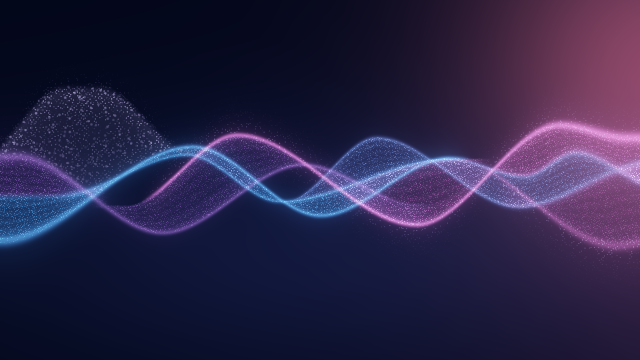
Reproduce this background procedurally as a Shadertoy shader.

```glsl
const vec3 AZURE = vec3(0.22, 0.55, 1.0);
const vec3 PERIWINKLE = vec3(0.36, 0.50, 0.98);
const vec3 VIOLET = vec3(0.58, 0.34, 0.86);
const vec3 ORCHID = vec3(0.98, 0.40, 0.90);
const vec3 DUST = vec3(0.66, 0.60, 0.88);

float hash(vec2 p) {
    vec3 q = fract(vec3(p.xyx) * 0.1031);
    q += dot(q, q.yzx + 33.33);
    return fract((q.x + q.y) * q.z);
}

// Smooth curve swinging through four crests
float wave(float x, vec4 crestX, vec4 crestY) {
    float y = mix(crestY.x, crestY.y, smoothstep(crestX.x, crestX.y, x));
    y = mix(y, crestY.z, smoothstep(crestX.y, crestX.z, x));
    return mix(y, crestY.w, smoothstep(crestX.z, crestX.w, x));
}

float span(float x, float start, float end) {
    return smoothstep(start - 0.025, start + 0.025, x)
        * (1.0 - smoothstep(end - 0.025, end + 0.025, x));
}

// One jittered round speck per cell of a turned grid
float specks(vec2 p, float cells, float rarity, float turn) {
    vec2 q = mat2(cos(turn), sin(turn), -sin(turn), cos(turn)) * p * cells + 60.0;
    vec2 id = floor(q);
    vec2 jitter = vec2(hash(id + 7.0), hash(id + 41.0)) - 0.5;
    float dist = length(fract(q) - 0.5 - 0.55 * jitter);
    float power = smoothstep(rarity, 1.0, hash(id + 93.0));
    return power * (1.0 - smoothstep(0.06, 0.42, dist));
}

float between(float y, float a, float b, float soft) {
    float low = min(a, b);
    float high = max(a, b);
    return smoothstep(low - soft, low + soft, y)
        * (1.0 - smoothstep(high - soft, high + soft, y));
}

// Translucent sheet, denser at its rims and where it narrows
float sheet(float y, float a, float b, float soft) {
    float width = abs(b - a);
    float t = clamp((y - min(a, b)) / max(width, 0.001), 0.0, 1.0);
    float rim = pow(abs(2.0 * t - 1.0), 3.0);
    float threads = 0.88 + 0.12 * sin(t * 34.0);
    return between(y, a, b, soft) * (0.5 + 0.5 * rim) * threads
        * (1.0 + 0.025 / (width + 0.02));
}

float strand(float y, float center, float width) {
    float d = abs(y - center);
    return exp(-d * d / (width * width)) + 0.22 * exp(-d / (width * 4.0));
}

float halo(float y, float center, float reach) {
    return exp(-abs(y - center) / reach);
}

vec3 backdrop(vec2 uv) {
    vec2 pool = (uv - vec2(0.5, 0.32)) / vec2(0.55, 0.38);
    vec2 ember = (uv - vec2(1.02, 0.80)) / vec2(0.27, 0.46);
    vec3 navy = mix(vec3(0.012, 0.026, 0.10), vec3(0.062, 0.092, 0.235), exp(-dot(pool, pool)));
    vec3 warm = vec3(0.45, 0.205, 0.225) * exp(-dot(ember, ember));
    return navy + warm + vec3(0.09, 0.045, 0.075) * uv.x * uv.x * uv.x;
}

void mainImage(out vec4 fragColor, in vec2 fragCoord) {
    vec2 uv = fragCoord / iResolution.xy;
    vec2 p = fragCoord / iResolution.y;
    float x = uv.x;
    float y = uv.y;
    float blur = smoothstep(0.22, 0.5, abs(x - 0.5));
    float soft = mix(0.004, 0.012, blur);

    // Guide curves
    float azureLow = wave(x, vec4(0.0, 0.302, 0.501, 0.703), vec4(0.329, 0.593, 0.400, 0.560));
    float azureHigh = wave(x, vec4(0.09, 0.293, 0.436, 0.703), vec4(0.455, 0.569, 0.440, 0.558));
    float blueHump = wave(x, vec4(0.443, 0.589, 0.81, 1.03), vec4(0.437, 0.618, 0.424, 0.556));
    float blueTail = wave(x, vec4(0.703, 0.82, 0.90, 1.03), vec4(0.56, 0.51, 0.576, 0.48));
    float pinkMain = wave(x, vec4(0.195, 0.371, 0.651, 0.875), vec4(0.426, 0.625, 0.375, 0.653));
    pinkMain -= 0.035 * smoothstep(0.875, 0.98, x);
    float violetLow = wave(x, vec4(0.026, 0.254, 0.475, 0.651), vec4(0.567, 0.352, 0.542, 0.433));
    float pinkFall = wave(x, vec4(0.703, 0.964, 1.05, 1.1), vec4(0.56, 0.315, 0.335, 0.34));
    float dome = wave(x, vec4(-0.05, 0.10, 0.155, 0.30), vec4(0.525, 0.752, 0.752, 0.572));

    // Sheets
    float left = span(x, -0.1, 0.715);
    float right = span(x, 0.70, 1.1);
    vec3 light = AZURE * 0.85 * sheet(y, azureLow, azureHigh, soft) * left;
    light += PERIWINKLE * 0.65 * sheet(y, blueHump, azureHigh, soft) * span(x, 0.46, 0.70);
    light += PERIWINKLE * 0.75 * sheet(y, blueHump, blueTail, soft) * right;
    light += VIOLET * 0.62 * sheet(y, violetLow, azureHigh, soft) * span(x, -0.1, 0.15);
    light += VIOLET * 0.42 * sheet(y, pinkMain, violetLow, soft) * span(x, 0.16, 0.66);
    light += ORCHID * 0.48 * sheet(y, pinkMain, azureHigh, soft) * span(x, 0.55, 0.75);
    light += ORCHID * 0.62 * sheet(y, pinkMain, blueTail, soft) * span(x, 0.76, 1.1);
    light += ORCHID * 0.34 * sheet(y, pinkFall, blueHump, soft) * span(x, 0.79, 1.1);
    light *= 0.68 + 1.5 * specks(p, 190.0, 0.1, 0.5) + 1.2 * specks(p, 140.0, 0.35, 1.1);

    // Bright rims
    float rim = mix(0.006, 0.014, blur);
    light += AZURE * 0.75 * strand(y, azureLow, rim) * left;
    light += AZURE * 0.45 * strand(y, azureHigh, rim) * span(x, 0.1, 0.715);
    light += PERIWINKLE * 0.32 * strand(y, blueHump, rim) * span(x, 0.46, 1.1);
    light += PERIWINKLE * 0.36 * strand(y, blueTail, rim) * right;
    light += ORCHID * 0.95 * strand(y, pinkMain, rim) * span(x, 0.24, 1.1);
    light += VIOLET * 0.45 * strand(y, violetLow, rim) * span(x, -0.1, 0.60);
    light += ORCHID * 0.30 * strand(y, pinkFall, rim) * span(x, 0.77, 1.1);

    // Speckled dome and loose dust
    float domeMask = between(y, max(violetLow, azureLow), dome, 0.018) * span(x, -0.1, 0.29);
    float crust = 0.4 + halo(y, dome, 0.035);
    float grains = 0.9 * specks(p, 125.0, 0.2, 0.7) + 0.9 * specks(p, 75.0, 0.6, 0.25);
    light += DUST * domeMask * (0.07 + crust * (0.1 + grains));
    float drift = halo(y, pinkMain, 0.025) * span(x, 0.24, 1.1)
        + halo(y, pinkFall, 0.03) * span(x, 0.79, 1.1)
        + 0.6 * halo(y, dome, 0.02) * span(x, -0.1, 0.27);
    light += DUST * drift * 0.7 * specks(p, 140.0, 0.5, 0.9);

    vec3 base = backdrop(uv);
    fragColor = vec4(base + (1.0 - base) * (1.0 - exp(-light)), 1.0);
}
```
